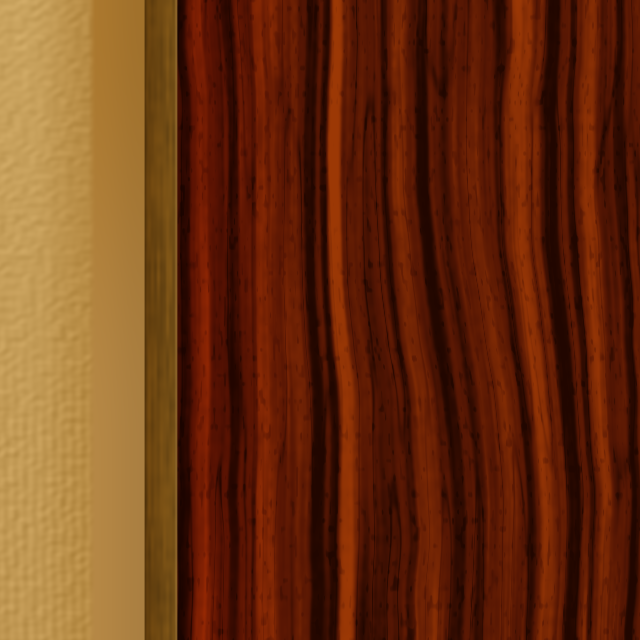
Write a Shadertoy shader that draws this texture.

```glsl
// A dark striped wood veneer beside a pale textured wall and a narrow olive trim.
// Stretched value noise makes the streaks, soft bands set the main stripes,
// and a bent grain coordinate leans them to the right toward the bottom.

#define PANEL_EDGE 0.143
#define TRIM_LEFT 0.226
#define WOOD_LEFT 0.277
#define GRAIN_LEAN 0.052
#define GRAIN_WOBBLE 0.008
#define RIB_COUNT 66.0
#define BASE_TONE 0.43
#define STREAK_GAIN 0.62

float hash(vec2 p) {
    return fract(sin(dot(p, vec2(127.1, 311.7))) * 43758.5453);
}

float noise(vec2 p) {
    vec2 i = floor(p), f = fract(p);
    f = f * f * (3.0 - 2.0 * f);
    float low = mix(hash(i), hash(i + vec2(1, 0)), f.x);
    float high = mix(hash(i + vec2(0, 1)), hash(i + vec2(1, 1)), f.x);
    return mix(low, high, f.y);
}

float band(float x, float center, float halfWidth) {
    float d = (x - center) / halfWidth;
    return exp(-d * d * d * d);
}

// Horizontal place along the grain, measured at the top edge
float grainCoord(vec2 uv) {
    float down = 1.0 - uv.y;
    float side = (uv.x - 0.76) / 0.22;
    float lean = GRAIN_LEAN * exp(-side * side) * smoothstep(0.25, 0.85, down);
    float wobble = noise(vec2(uv.x * 6.0, uv.y * 5.0)) - 0.5;
    wobble += 0.35 * (noise(vec2(uv.x * 14.0 + 7.0, uv.y * 13.0)) - 0.5);
    return uv.x - lean - GRAIN_WOBBLE * wobble * 1.6;
}

vec3 woodColor(vec2 uv) {
    float u = grainCoord(uv);

    // Main stripes: center, half width, strength
    vec3 light[9] = vec3[9](
        vec3(0.313, 0.010, 0.22), vec3(0.414, 0.018, 0.28), vec3(0.460, 0.006, 0.12),
        vec3(0.526, 0.010, 0.42), vec3(0.626, 0.013, 0.28), vec3(0.745, 0.007, 0.18),
        vec3(0.812, 0.016, 0.40), vec3(0.840, 0.006, 0.20), vec3(0.920, 0.015, 0.32));
    vec3 dark[12] = vec3[12](
        vec3(0.286, 0.009, 0.25), vec3(0.362, 0.009, 0.30), vec3(0.394, 0.004, 0.18),
        vec3(0.487, 0.010, 0.34), vec3(0.509, 0.006, 0.30), vec3(0.603, 0.006, 0.26),
        vec3(0.664, 0.011, 0.32), vec3(0.698, 0.009, 0.24), vec3(0.782, 0.008, 0.26),
        vec3(0.861, 0.012, 0.38), vec3(0.893, 0.006, 0.28), vec3(0.972, 0.009, 0.32));

    float tone = BASE_TONE, cover = 0.0;
    for (int i = 0; i < 9; i++) {
        float b = band(u, light[i].x, light[i].y);
        tone += light[i].z * b;
        cover = max(cover, b);
    }
    for (int i = 0; i < 12; i++) {
        float b = band(u, dark[i].x, dark[i].y);
        tone -= dark[i].z * b;
        cover = max(cover, b);
    }

    // Streaks at finer and finer widths
    float streak = 0.0, weight = 0.5, freq = 38.0;
    for (int i = 0; i < 4; i++) {
        float fi = float(i);
        float n = noise(vec2(u * freq + 17.0 * fi, uv.y * (1.4 + 1.3 * fi) + 5.0 * fi));
        streak += weight * (n - 0.5);
        weight *= 0.8;
        freq *= 1.9;
    }
    tone += STREAK_GAIN * streak * (1.0 - 0.4 * cover);

    // Thin dark veins and short pores
    float vein = abs(noise(vec2(u * 62.0 + 40.0, uv.y * 1.8)) - 0.5);
    tone -= 0.18 * (1.0 - smoothstep(0.0, 0.07, vein)) * (1.0 - 0.5 * cover);
    float pore = noise(vec2(u * 240.0, uv.y * 75.0));
    tone -= 0.13 * smoothstep(0.68, 0.95, pore);
    tone += 0.07 * (noise(uv * vec2(130.0, 70.0)) - 0.5);
    tone = clamp(tone, 0.0, 1.0);

    vec3 color = mix(vec3(0.13, 0.025, 0.0), vec3(0.34, 0.088, 0.012), smoothstep(0.0, 0.46, tone));
    color = mix(color, vec3(0.61, 0.22, 0.02), smoothstep(0.38, 0.98, tone));
    float redness = 1.0 - smoothstep(0.30, 0.52, uv.x);
    color *= mix(vec3(1.0), vec3(1.03, 0.78, 0.65), redness);
    return color * mix(0.72, 1.0, smoothstep(0.0, 0.025, uv.x - WOOD_LEFT));
}

vec3 wallColor(vec2 uv, float px) {
    vec3 panel = mix(vec3(0.75, 0.59, 0.32), vec3(0.79, 0.64, 0.37), uv.y);
    panel = mix(panel, vec3(0.72, 0.55, 0.27), smoothstep(0.04, PANEL_EDGE, uv.x));
    float ribs = sin(6.28318 * (uv.x * RIB_COUNT + 0.25 * noise(uv * vec2(12.0, 30.0))));
    panel += 0.016 * ribs * (1.0 - smoothstep(0.25, 0.65, uv.y));
    vec2 q = uv * vec2(85.0, 110.0);
    panel += 0.07 * (noise(q) - noise(q + vec2(0.35, -0.35)));
    vec3 plain = mix(vec3(0.71, 0.53, 0.27), vec3(0.67, 0.47, 0.18), smoothstep(0.3, 1.0, uv.y));
    plain *= 1.0 - 0.06 * smoothstep(PANEL_EDGE, TRIM_LEFT, uv.x);
    return mix(panel, plain, smoothstep(-0.006 - px, 0.006 + px, uv.x - PANEL_EDGE));
}

vec3 trimColor(vec2 uv) {
    float across = (uv.x - TRIM_LEFT) / (WOOD_LEFT - TRIM_LEFT);
    float fiber = noise(vec2(uv.x * 210.0, uv.y * 14.0)) - 0.5;
    vec3 color = mix(vec3(0.40, 0.25, 0.05), vec3(0.47, 0.32, 0.09), across);
    color *= 1.0 + 0.22 * fiber + 0.08 * (noise(uv * vec2(80.0, 60.0)) - 0.5);
    color *= mix(0.78, 1.0, smoothstep(0.0, 0.12, across));
    return mix(color, vec3(0.60, 0.44, 0.20), 0.65 * smoothstep(0.90, 0.97, across));
}

void mainImage(out vec4 fragColor, in vec2 fragCoord) {
    vec2 uv = fragCoord / iResolution.xy;
    float px = 1.0 / iResolution.x;
    vec3 color = wallColor(uv, px);
    color = mix(color, trimColor(uv), smoothstep(-px, px, uv.x - TRIM_LEFT));
    color = mix(color, woodColor(uv), smoothstep(-px, px, uv.x - WOOD_LEFT));
    fragColor = vec4(clamp(color, 0.0, 1.0), 1.0);
}
```
